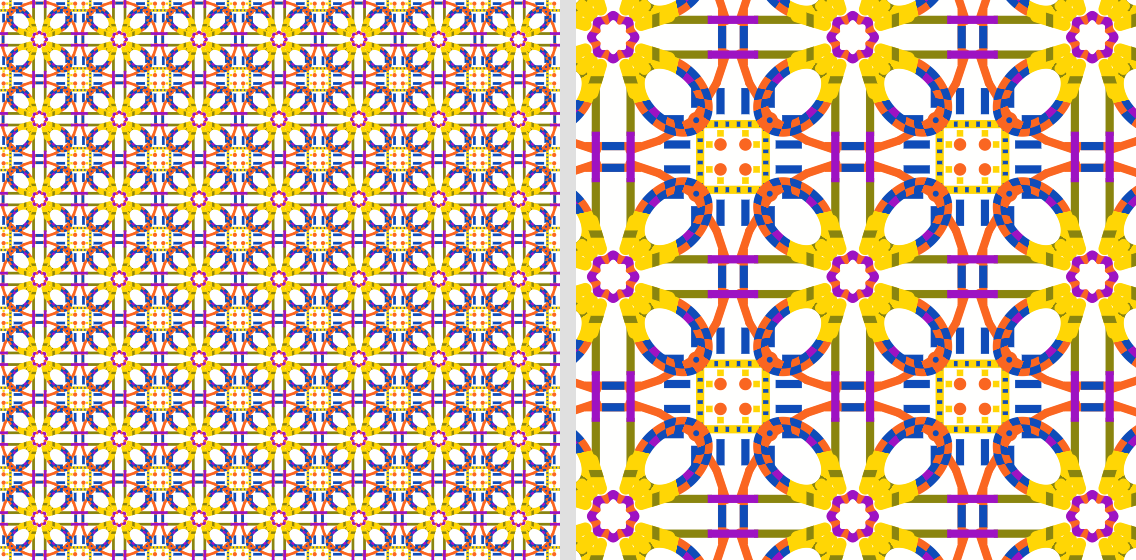
Left, the full canvas; right, a detail of the centre.
A WebGL 1 fragment shader for this pattern:

```glsl
precision highp float;
// Seven by seven tiles of eight-fold flowers with beaded petals and dotted corner lattices.

#define SPAN 512.0      // design units across the canvas
#define CELL 73.0       // tile size in design units
#define STROKE 1.25     // half width of the thin bars
#define RING 2.3        // half width of the petal rings
#define BEADS 11.0      // colour beads along half a petal
#define PAPER vec3(1.0, 1.0, 0.995)
#define BLUE vec3(0.06, 0.30, 0.72)
#define ORANGE vec3(0.98, 0.40, 0.13)
#define OLIVE vec3(0.54, 0.52, 0.06)
#define YELLOW vec3(1.0, 0.84, 0.02)
#define PURPLE vec3(0.62, 0.07, 0.76)

uniform vec2 u_resolution;

float hash(float n) {
  return fract(sin(n * 12.9898) * 43758.5453);
}

float segment(vec2 p, vec2 a, vec2 b) {
  vec2 ab = b - a;
  return length(p - a - ab * clamp(dot(p - a, ab) / dot(ab, ab), 0.0, 1.0));
}

float bar(vec2 p, vec2 center, vec2 halfSize) {
  vec2 d = abs(p - center) - halfSize;
  return length(max(d, 0.0)) + min(max(d.x, d.y), 0.0);
}

// First-order distance to an ellipse outline.
float ellipse(vec2 p, vec2 radii) {
  float k = length(p / radii);
  return k * (k - 1.0) / max(length(p / (radii * radii)), 0.001);
}

vec3 paint(vec3 base, vec3 ink, float d, float aa) {
  return mix(base, ink, 1.0 - smoothstep(-aa, aa, d));
}

// Cool beads at the outer tip, warm ones towards the flower centre.
vec3 beadInk(float n, float lane) {
  float h = hash(n + lane * 17.0);
  if (n > 0.63 * BEADS) return h < 0.55 ? YELLOW : OLIVE;
  float turn = mod(n + lane, 2.0);
  if (turn < 0.5) return BLUE;
  return h < 0.6 ? ORANGE : PURPLE;
}

vec3 beads(float s, float lane, float blur) {
  float n = floor(s);
  return mix(beadInk(n, lane), beadInk(n + 1.0, lane), smoothstep(1.0 - blur, 1.0, s - n));
}

vec3 tile(vec2 q, float aa) {
  vec3 col = PAPER;
  vec2 c = 0.5 * CELL - q;   // measured from the tile corner

  // Corner lattice: dashed box, dots and blue dashes
  float dash = abs(mod(c.x, 3.4) - 1.7);
  col = paint(col, YELLOW, bar(c, vec2(5.0, 10.0), vec2(5.6, STROKE)), aa);
  col = paint(col, BLUE, max(bar(c, vec2(5.0, 10.0), vec2(5.6, 0.8)), dash - 0.55), aa);
  col = paint(col, YELLOW, bar(c, vec2(3.8, 7.2), vec2(1.0)), aa);
  col = paint(col, ORANGE, length(c - vec2(3.8)) - 1.9, aa);
  col = paint(col, BLUE, bar(c, vec2(3.8, 17.0), vec2(STROKE, 4.0)), aa);
  col = paint(col, BLUE, bar(c, vec2(11.5, 18.0), vec2(STROKE, 3.0)), aa);

  // Orange struts and the ladder on the tile edge
  col = paint(col, ORANGE, segment(q, vec2(25.5, 24.0), vec2(31.5, 14.0)) - STROKE, aa);
  col = paint(col, ORANGE, segment(q, vec2(31.5, 14.0), vec2(34.5, 5.0)) - STROKE, aa);
  col = paint(col, ORANGE, bar(q, vec2(33.2, 0.0), vec2(STROKE, 8.5)), aa);
  col = paint(col, BLUE, bar(q, vec2(33.2, 0.0), vec2(STROKE, 3.4)), aa);

  // Rails beside the axis petals
  col = paint(col, OLIVE, bar(q, vec2(21.5, 5.3), vec2(8.5, STROKE)), aa);
  col = paint(col, PURPLE, bar(q, vec2(33.0, 5.3), vec2(4.2, STROKE)), aa);

  // Diagonal petal ring in two lanes of beads
  vec2 radii = vec2(12.0, 8.3);
  vec2 e = vec2(q.x + q.y, q.x - q.y) * 0.70711 - vec2(25.0, 0.0);
  float ring = ellipse(e, radii);
  float s = atan(abs(e.y) / radii.y, e.x / radii.x) * BEADS / 3.14159;
  float blur = min(0.35 * aa, 0.5);
  vec3 ink = mix(beads(s, 0.0, blur), beads(s, 1.0, blur), smoothstep(-aa, aa, ring));
  col = paint(col, ink, abs(ring) - RING, aa);

  // Knot at the petal tip
  float knot = length(q - vec2(25.3));
  col = paint(col, ORANGE, knot - 2.5, aa);
  col = paint(col, BLUE, knot - 0.9, aa);

  // Yellow rays with olive blocks
  float ray = segment(q, vec2(8.5, 3.8), vec2(17.0, 6.4)) - 1.9;
  col = paint(col, YELLOW, ray, aa);
  col = paint(col, OLIVE, max(ray, abs(q.x - 13.0) - 1.1), aa);
  col = paint(col, YELLOW, segment(q, vec2(7.0, 6.2), vec2(10.0, 9.5)) - 1.5, aa);

  // Central rosette, scalloped, with alternating dots
  float angle = atan(q.y, q.x);
  float rosette = abs(length(q) - 6.1 - 0.5 * cos(8.0 * angle)) - 1.4;
  vec3 petalInk = mix(ORANGE, PURPLE, smoothstep(-0.3, 0.3, cos(8.0 * angle) + 0.35));
  return paint(col, petalInk, rosette, aa);
}

void main() {
  float scale = SPAN / u_resolution.y;
  vec2 p = vec2(gl_FragCoord.x, u_resolution.y - gl_FragCoord.y) * scale;

  // Repeat, then fold each tile into one eighth
  vec2 q = abs(mod(p + 0.5, CELL) - 0.5 * CELL);
  q = vec2(max(q.x, q.y), min(q.x, q.y));
  gl_FragColor = vec4(tile(q, 0.6 * scale), 1.0);
}
```
